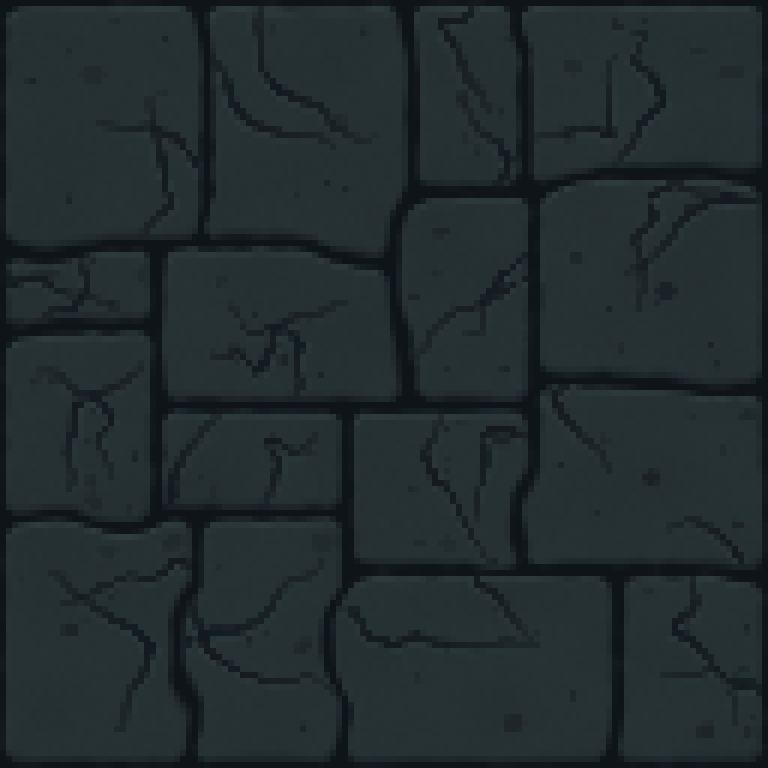
Give the GLSL for this texture, as a Shadertoy shader.

```glsl
// Dark slate paving in chunky pixel art: irregular rectangular stones with
// rounded corners, lit top edges, forked cracks and small pits.
// Shifted grid lines form a pinwheel tiling, sampled on a 128 x 128 lattice.

const float PIXEL = 1.0 / 128.0;
const float GRID = 4.0;

float hash(vec2 p) {
    vec3 q = fract(p.xyx * 0.1031);
    q += dot(q, q.yzx + 33.33);
    return fract((q.x + q.y) * q.z);
}

vec2 hash2(vec2 p) {
    return vec2(hash(p), hash(p + 71.0));
}

float noise(vec2 p) {
    vec2 i = floor(p), f = fract(p);
    f = f * f * (3.0 - 2.0 * f);
    return mix(mix(hash(i), hash(i + vec2(1, 0)), f.x),
               mix(hash(i + vec2(0, 1)), hash(i + 1.0), f.x), f.y);
}

// Even vertices shift a horizontal joint, odd ones a vertical joint
float jointShift(vec2 v) {
    float line = mod(v.x + v.y, 2.0) < 0.5 ? v.y : v.x;
    if (line < 0.5 || line > GRID - 0.5) return 0.0;
    return (hash(v + 23.0) - 0.5) * 0.62;
}

void stoneBounds(vec2 id, out vec2 lo, out vec2 hi) {
    float a = jointShift(id), b = jointShift(id + vec2(1, 0));
    float c = jointShift(id + vec2(0, 1)), d = jointShift(id + 1.0);
    bool even = mod(id.x + id.y, 2.0) < 0.5;
    lo = (id + (even ? vec2(c, a) : vec2(a, b))) / GRID;
    hi = (id + 1.0 + (even ? vec2(b, d) : vec2(d, c))) / GRID;
}

// Distance inward from the rounded outline of a stone
float stoneDepth(vec2 p, vec2 lo, vec2 hi) {
    float radius = 0.028;
    vec2 q = abs(p - 0.5 * (lo + hi)) - 0.5 * (hi - lo) + radius;
    return radius - length(max(q, 0.0)) - min(max(q.x, q.y), 0.0);
}

// x: dark line, y: light rim beneath it
vec2 crack(vec2 p, vec2 start, float angle, float len, float seed) {
    vec2 dir = vec2(cos(angle), sin(angle));
    vec2 side = vec2(-dir.y, dir.x) * (dir.x < 0.0 ? -1.0 : 1.0);
    float along = dot(p - start, dir);
    float wiggle = noise(vec2(along * 32.0, seed)) - noise(vec2(0.0, seed));
    float across = dot(p - start, side) + wiggle * 0.03;
    float inside = step(0.0, along) * step(along, len);
    float taper = 1.0 - clamp(along / len, 0.0, 1.0);
    float dark = smoothstep(0.0065, 0.0025, abs(across) - 0.0015 * taper);
    float rim = smoothstep(0.006, 0.002, abs(across + 0.009));
    return vec2(dark * mix(0.4, 0.95, taper), rim * 0.5 * taper) * inside;
}

void mainImage(out vec4 fragColor, in vec2 fragCoord) {
    vec2 uv = fragCoord / iResolution.xy;
    vec2 p = (floor(uv / PIXEL) + 0.5) * PIXEL;
    float grain = hash(p / PIXEL);

    // Occasional slanted jogs in the joints, none at the canvas edge
    vec2 border = min(p, 1.0 - p);
    vec2 jog = vec2(noise(p * 6.0 + 11.0), noise(p * 6.0 + 47.0));
    p += (smoothstep(0.5, 0.8, jog) - 0.35) * 0.026
       * smoothstep(0.0, 0.09, min(border.x, border.y));

    // Find the stone under this point
    vec2 id = vec2(0), lo = vec2(0), hi = vec2(1);
    float depth = -1.0;
    for (int k = 0; k < 9; k++) {
        vec2 cell = floor(p * GRID) + vec2(k % 3, k / 3) - 1.0;
        if (any(lessThan(cell, vec2(0))) || any(greaterThan(cell, vec2(GRID - 1.0)))) continue;
        vec2 a, b;
        stoneBounds(cell, a, b);
        float d = stoneDepth(p, a, b);
        if (d > depth) { depth = d; id = cell; lo = a; hi = b; }
    }
    vec2 middle = 0.5 * (lo + hi), halfSize = 0.5 * (hi - lo);

    // Outward slope of the edge, lit from above and slightly left
    float e = 0.5 * PIXEL;
    vec2 outward = vec2(depth - stoneDepth(p + vec2(e, 0), lo, hi),
                        depth - stoneDepth(p + vec2(0, e), lo, hi)) / e;
    float lit = dot(outward, vec2(-0.35, 0.95));
    float edge = depth + (noise(p * 45.0) - 0.5) * 0.005;

    vec3 joint = vec3(0.058, 0.077, 0.094);
    vec3 shade = vec3(0.110, 0.140, 0.160);
    vec3 slate = vec3(0.149, 0.192, 0.200);
    vec3 light = vec3(0.184, 0.240, 0.242);

    // Face with faint mottling and bevel
    vec3 color = slate * (1.0 + 0.05 * (noise(p * 14.0) - 0.5) + 0.025 * (grain - 0.5));
    float bevel = smoothstep(0.006, 0.009, edge) * smoothstep(0.020, 0.013, edge);
    color = mix(color, light, bevel * smoothstep(0.2, 0.85, lit) * (0.55 + 0.45 * noise(p * 25.0)));

    // Pits, mostly tiny with a few broad ones
    for (int k = 0; k < 8; k++) {
        vec2 key = id * 19.0 + float(k) * 5.0 + 3.0;
        vec2 center = middle + halfSize * 0.82 * (2.0 * hash2(key) - 1.0);
        vec2 size = 0.0045 + vec2(0.014, 0.009) * pow(hash(key + 31.0), 5.0);
        vec2 q = abs(p - center) / size;
        float pit = smoothstep(1.25, 0.75, max(max(q.x, q.y), 0.7 * (q.x + q.y)));
        color = mix(color, shade * 0.93, pit * (0.35 + 0.6 * hash(key + 53.0)));
    }

    // Cracks in pairs, the second branching from the first
    vec2 start = middle;
    float angle = 0.0;
    for (int k = 0; k < 4; k++) {
        vec2 key = id * 29.0 + float(k) * 7.0 + 101.0;
        if (k % 2 == 0) {
            start = middle + halfSize * 0.9 * (2.0 * hash2(key) - 1.0);
            vec2 inward = middle - start;
            angle = atan(inward.y, inward.x) + (hash(key + 13.0) - 0.5) * 1.4;
        } else {
            angle += 1.6 + 1.2 * hash(key + 13.0);
        }
        float len = (k % 2 == 0 ? 0.09 : 0.04) + 0.09 * hash(key + 37.0);
        vec2 line = crack(p, start, angle, len, hash(key) * 90.0);
        color = mix(color, light, line.y);
        color = mix(color, joint * 1.25, line.x);
    }

    // Soft shadow on lower and right edges, then the joint itself
    float reach = 0.013 + 0.007 * smoothstep(0.1, 0.9, -lit);
    color = mix(shade, color, smoothstep(0.007, reach, edge));
    color = mix(joint, color, smoothstep(0.003, 0.010, edge));
    fragColor = vec4(color, 1.0);
}
```
